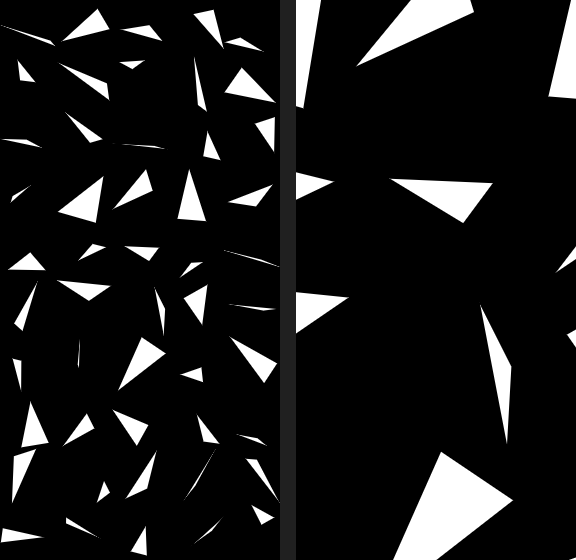
Left: the whole. Right: its middle third, enlarged.
Give the GLSL for this pattern, as a WebGL 2 fragment shader.

```glsl
#version 300 es
precision highp float;
// Scattered white triangles on black, one random sliver or wedge per grid cell.

#define COLUMNS 5.0
#define LENGTH_MIN 0.40
#define LENGTH_MAX 1.12
#define SLIM_MIN 0.03
#define SLIM_MAX 0.62
#define APEX_MARGIN 0.08
#define INK vec3(1.0)
#define GROUND vec3(0.0)

uniform vec2 u_resolution;
out vec4 fragColor;

const float TAU = 6.2831853;

// Integer hash of a cell and a channel, giving a value from 0 to 1
float hash(vec2 cell, uint channel) {
    uvec2 c = uvec2(ivec2(cell));
    uint n = c.x * 1597334677u ^ c.y * 3812015801u ^ (channel + 1u) * 2654435769u;
    n = (n ^ (n >> 16)) * 2146121005u;
    n = (n ^ (n >> 15)) * 2221713035u;
    n ^= n >> 16;
    return float(n >> 8) / 16777216.0;
}

// Signed distance to the line a-b, positive on its left
float leftOf(vec2 p, vec2 a, vec2 b) {
    vec2 edge = normalize(b - a);
    vec2 q = p - a;
    return edge.x * q.y - edge.y * q.x;
}

// Distance inside the triangle that belongs to a cell
float cellTriangle(vec2 p, vec2 cell) {
    // Evenly spread sizes keep the overall coverage steady
    float order = mod((cell.y * COLUMNS + cell.x) * 17.0, 50.0);
    vec2 spread = fract(0.5 + order * vec2(0.7549, 0.5698));
    float len = mix(LENGTH_MIN, LENGTH_MAX, spread.x);
    float height = len * mix(SLIM_MIN, SLIM_MAX, spread.y);
    float apex = len * mix(APEX_MARGIN, 1.0 - APEX_MARGIN, hash(cell, 0u));

    // Longest side in a random direction, apex on its left
    float angle = TAU * hash(cell, 1u);
    vec2 along = vec2(cos(angle), sin(angle));
    vec2 across = vec2(-along.y, along.x);
    vec2 a = vec2(0.0);
    vec2 b = along * len;
    vec2 c = along * apex + across * height;

    // Fit the bounding box at a random place inside the cell
    vec2 low = min(a, min(b, c));
    vec2 size = max(a, max(b, c)) - low;
    float fit = min(1.0, 0.99 / max(size.x, size.y));
    vec2 room = 1.0 - size * fit;
    vec2 shift = room * vec2(hash(cell, 2u), hash(cell, 3u)) - low * fit;
    a = a * fit + shift;
    b = b * fit + shift;
    c = c * fit + shift;

    return min(leftOf(p, a, b), min(leftOf(p, b, c), leftOf(p, c, a)));
}

void main() {
    // Square cells, measured in canvas widths
    vec2 p = gl_FragCoord.xy / u_resolution.x * COLUMNS;
    float pixel = COLUMNS / u_resolution.x;
    float inside = cellTriangle(fract(p), floor(p));

    // Edges smoothed over one pixel
    float coverage = clamp(inside / pixel + 0.5, 0.0, 1.0);
    fragColor = vec4(mix(GROUND, INK, coverage), 1.0);
}
```
